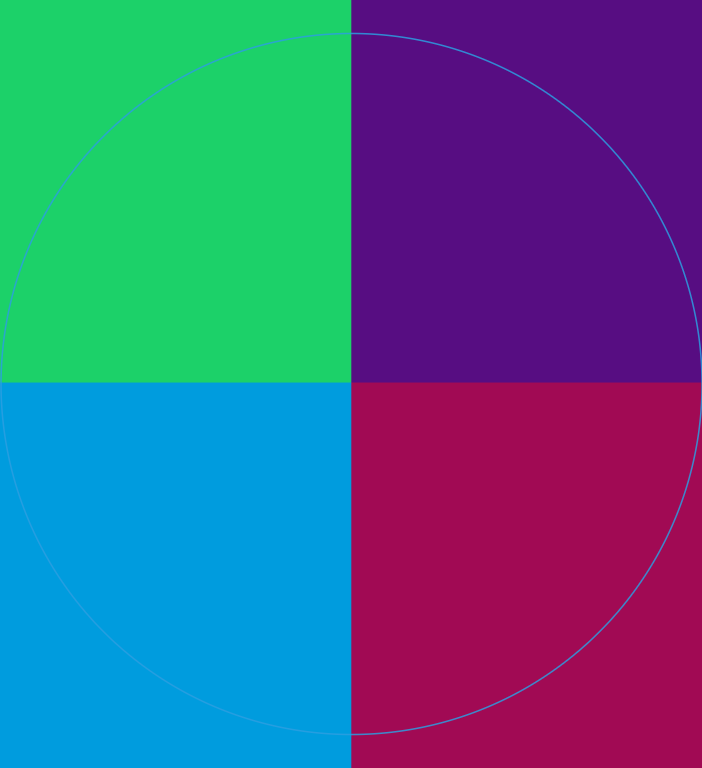
This background is drawn by a Shadertoy shader. Its source:

```glsl
// Four flat colour quadrants crossed by a thin blue circle.

#define SPLIT vec2(0.0004, 0.0019)
#define RING_CENTER vec2(0.0007, 0.0)
#define RING_RADIUS 0.4564
#define RING_WIDTH 0.0020
#define RING_OPACITY 0.85

const vec3 GREEN   = vec3(0.11, 0.82, 0.41);
const vec3 PURPLE  = vec3(0.34, 0.05, 0.51);
const vec3 BLUE    = vec3(0.00, 0.61, 0.87);
const vec3 CRIMSON = vec3(0.63, 0.04, 0.33);
const vec3 RING    = vec3(0.17, 0.62, 0.88);

// Colour of the quadrant, with edges smoothed over one pixel
vec3 quadrants(vec2 p, float pixel) {
    vec2 side = clamp((p - SPLIT) / pixel + 0.5, 0.0, 1.0);
    vec3 lower = mix(BLUE, CRIMSON, side.x);
    vec3 upper = mix(GREEN, PURPLE, side.x);
    return mix(lower, upper, side.y);
}

// Coverage of the circle outline
float ringMask(vec2 p, float pixel) {
    float dist = abs(length(p - RING_CENTER) - RING_RADIUS);
    return clamp((0.5 * RING_WIDTH - dist) / pixel + 0.5, 0.0, 1.0);
}

void mainImage(out vec4 fragColor, in vec2 fragCoord) {
    // Centred coordinates; the canvas height is one unit
    float pixel = 1.0 / iResolution.y;
    vec2 p = (fragCoord - 0.5 * iResolution.xy) * pixel;

    vec3 color = quadrants(p, pixel);
    color = mix(color, RING, RING_OPACITY * ringMask(p, pixel));
    fragColor = vec4(color, 1.0);
}
```
